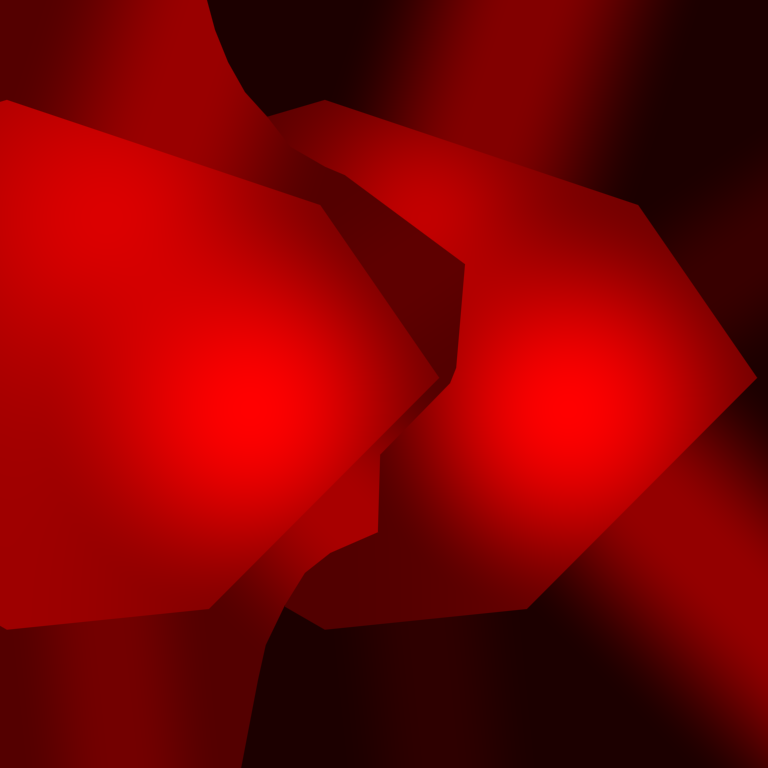
Write a WebGL 2 fragment shader that draws this background.

```glsl
#version 300 es
precision highp float;
// Two overlapping red faceted panels with soft inner glows, split by a curved seam.

#define PANEL_SHIFT vec2(0.414, 0.0)
#define SPOT_CENTER vec2(0.740, 0.467)
#define SPOT_RADIUS 0.28
#define LOBE_CENTER vec2(0.553, 0.716)
#define FACET_FADE 0.45
#define GLOW_COLOR vec3(1.0, 0.0, 0.0)

uniform vec2 u_resolution;
out vec4 fragColor;

// Panel corners, counter-clockwise
const int CORNERS = 7;
const vec2 corner[CORNERS] = vec2[](
    vec2(0.371, 0.210), vec2(0.423, 0.180), vec2(0.686, 0.207),
    vec2(0.986, 0.508), vec2(0.831, 0.733), vec2(0.423, 0.870),
    vec2(0.348, 0.848));

// Brightness beyond each panel edge: x = left panel, y = right panel
const vec2 edgeLight[CORNERS] = vec2[](
    vec2(0.34, 0.11), vec2(0.45, 0.18), vec2(0.66, 0.58),
    vec2(0.37, 0.22), vec2(0.60, 0.51), vec2(0.34, 0.11),
    vec2(0.34, 0.11));
const vec2 cornerLight = vec2(0.33, 0.11);

// Seam bends, from bottom to top
const int BENDS = 19;
const vec2 seam[BENDS] = vec2[](
    vec2(0.314, 0.0), vec2(0.336, 0.115), vec2(0.346, 0.160),
    vec2(0.371, 0.212), vec2(0.397, 0.254), vec2(0.430, 0.280),
    vec2(0.492, 0.307), vec2(0.495, 0.408), vec2(0.586, 0.501),
    vec2(0.594, 0.521), vec2(0.6055, 0.656), vec2(0.449, 0.772),
    vec2(0.423, 0.783), vec2(0.378, 0.809), vec2(0.348, 0.848),
    vec2(0.319, 0.880), vec2(0.297, 0.919), vec2(0.280, 0.961),
    vec2(0.2695, 1.0));

// Approximate signed distance to the seam, positive on its right
float seamDistance(vec2 p) {
    float d = 0.0;
    for (int i = 0; i < BENDS - 1; i++) {
        vec2 a = seam[i], b = seam[i + 1];
        if (p.y >= a.y && p.y <= b.y) {
            float slope = (b.x - a.x) / (b.y - a.y);
            d = (p.x - a.x - slope * (p.y - a.y)) / sqrt(1.0 + slope * slope);
        }
    }
    return d;
}

// Light inside a panel: a sideways ramp, an upper lobe and a round spot
float innerLight(vec2 p, float side) {
    vec2 ramp = mix(vec2(0.62, 0.45), vec2(0.32, 0.45), side);
    float light = mix(ramp.x, ramp.y, smoothstep(0.42, 0.90, p.x));
    float lobeRadius = mix(0.20, 0.16, side);
    vec2 q = (p - LOBE_CENTER) / lobeRadius;
    light = mix(light, mix(0.86, 0.76, side), exp(-dot(q, q)));
    vec2 s = (p - SPOT_CENTER) / SPOT_RADIUS;
    float spot = max(1.0 - dot(s, s), 0.0);
    return mix(light, 1.0, spot * spot);
}

// Whole panel; outside, the light of the nearest edge point streaks outward
float panelLight(vec2 p, float side, float pixel) {
    float nearest = 10.0;
    float inside = 10.0;
    float outer = 0.0;
    float vertexLight = mix(cornerLight.x, cornerLight.y, side);
    for (int i = 0; i < CORNERS; i++) {
        vec2 a = corner[i];
        vec2 e = corner[(i + 1) % CORNERS] - a;
        vec2 q = p - a;
        float t = clamp(dot(q, e) / dot(e, e), 0.0, 1.0);
        float d = length(q - e * t);
        inside = min(inside, e.x * q.y - e.y * q.x);
        if (d < nearest) {
            nearest = d;
            float middle = smoothstep(0.0, FACET_FADE, min(t, 1.0 - t));
            float light = mix(edgeLight[i].x, edgeLight[i].y, side);
            outer = mix(vertexLight, light, middle);
        }
    }
    float signedDistance = inside > 0.0 ? -nearest : nearest;
    float cover = smoothstep(pixel, -pixel, signedDistance);
    return mix(outer, innerLight(p, side), cover);
}

void main() {
    vec2 p = gl_FragCoord.xy / u_resolution;
    float pixel = 0.8 / min(u_resolution.x, u_resolution.y);
    float left = panelLight(p + PANEL_SHIFT, 0.0, pixel);
    float right = panelLight(p, 1.0, pixel);
    float light = mix(left, right, smoothstep(-pixel, pixel, seamDistance(p)));
    fragColor = vec4(GLOW_COLOR * light, 1.0);
}
```
